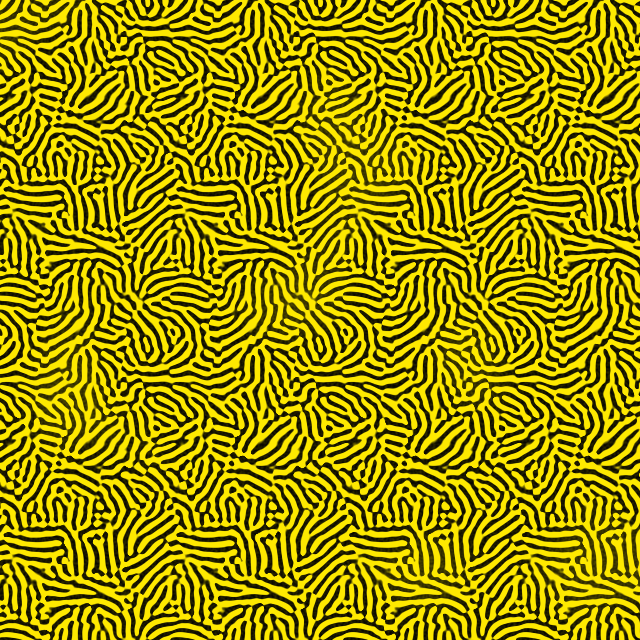
Write a Shadertoy shader that draws this pattern.

```glsl
// Yellow ground covered with a repeating labyrinth of short, dark, round-ended worms.
// Windowed waves follow a smooth orientation field; their summed phase draws the stripes,
// and weak amplitude breaks them apart. Fine gradient noise mottles the ink.

const float TAU = 6.2831853;
const vec3 YELLOW = vec3(0.995, 0.912, 0.0);
const float TILE_WIDTH = 0.27;                 // the tile is twice as high as wide
const vec2 TILE_CELLS = vec2(14.0, 28.0);      // wave kernels per tile
const vec2 FIELD_CELLS = vec2(4.0, 8.0);       // orientation lattice per tile
const vec2 UNBOUNDED = vec2(2048.0);           // period for noise that need not tile
const float STRIPE_PERIOD = 0.0153;

vec2 hash22(vec2 p) {
    vec3 q = fract(p.xyx * vec3(0.1031, 0.1030, 0.0973));
    q += dot(q, q.yzx + 33.33);
    return fract((q.xx + q.yz) * q.zy);
}

// Integer lattice point wrapped to a period
vec2 wrapCell(vec2 cell, vec2 period) {
    return floor(mod(cell + 0.5, period));
}

float gradientDot(vec2 cell, vec2 offset, vec2 period, float seed) {
    float angle = TAU * hash22(wrapCell(cell, period) + seed).x;
    return dot(vec2(cos(angle), sin(angle)), offset);
}

// Periodic gradient noise, roughly -0.7 to 0.7
float gradientNoise(vec2 p, vec2 period, float seed) {
    vec2 cell = floor(p);
    vec2 f = p - cell;
    vec2 u = f * f * f * (f * (f * 6.0 - 15.0) + 10.0);
    vec2 e = vec2(1.0, 0.0);
    float low = mix(gradientDot(cell, f, period, seed),
                    gradientDot(cell + e.xy, f - e.xy, period, seed), u.x);
    float high = mix(gradientDot(cell + e.yx, f - e.yx, period, seed),
                     gradientDot(cell + e.xx, f - e.xx, period, seed), u.x);
    return mix(low, high, u.y);
}

// Unit vector across the stripes; halving the angle makes it sign-free
vec2 stripeNormal(vec2 cellPos) {
    vec2 p = cellPos * FIELD_CELLS / TILE_CELLS;
    float a = gradientNoise(p, FIELD_CELLS, 17.0);
    float b = gradientNoise(p + 0.5, FIELD_CELLS, 71.0);
    float angle = 0.5 * atan(a, b + 1e-5);
    return vec2(cos(angle), sin(angle));
}

// Sum of windowed waves, divided by its own amplitude: about -0.85 to 0.85
float labyrinth(vec2 cellPos, float wavesPerCell) {
    vec2 home = floor(cellPos);
    vec2 localNormal = stripeNormal(cellPos);
    vec2 wave = vec2(0.0);
    for (int y = -2; y <= 2; y++) {
        for (int x = -2; x <= 2; x++) {
            vec2 cell = home + vec2(x, y);
            vec2 id = wrapCell(cell, TILE_CELLS);
            vec2 center = cell + hash22(id + 5.0);
            vec2 delta = cellPos - center;
            float window = max(0.0, 1.0 - dot(delta, delta) / 4.0);
            if (window > 0.0) {
                vec2 normal = stripeNormal(center);
                float phase = TAU * (wavesPerCell * dot(normal, delta) + hash22(id + 131.0).y);
                // Turn opposed normals the same way before summing the sine part
                float facing = clamp(4.0 * dot(normal, localNormal), -1.0, 1.0);
                wave += window * window * window * vec2(cos(phase), facing * sin(phase));
            }
        }
    }
    return wave.x / (length(wave) + 0.28);
}

// Ink brightness: fine grain plus broad faded patches
float inkTone(vec2 uv) {
    float grain = gradientNoise(uv / 0.0042, UNBOUNDED, 3.0);
    float fade = gradientNoise(uv / 0.21, UNBOUNDED, 9.0);
    return clamp(0.09 + 0.14 * grain + 0.14 * smoothstep(0.1, 0.5, fade), 0.03, 0.32);
}

void mainImage(out vec4 fragColor, in vec2 fragCoord) {
    vec2 uv = fragCoord / iResolution.y;
    float cellSize = TILE_WIDTH / TILE_CELLS.x;

    // Soft edge in canvas units, never thinner than a pixel
    float edgeWidth = max(0.0011, 0.7 / iResolution.y);
    float softness = edgeWidth * TAU / STRIPE_PERIOD * 0.8;
    float field = labyrinth(uv / cellSize, cellSize / STRIPE_PERIOD);
    float ink = smoothstep(0.16 - softness, 0.16 + softness, field);

    fragColor = vec4(YELLOW * mix(1.0, inkTone(uv), ink), 1.0);
}
```
